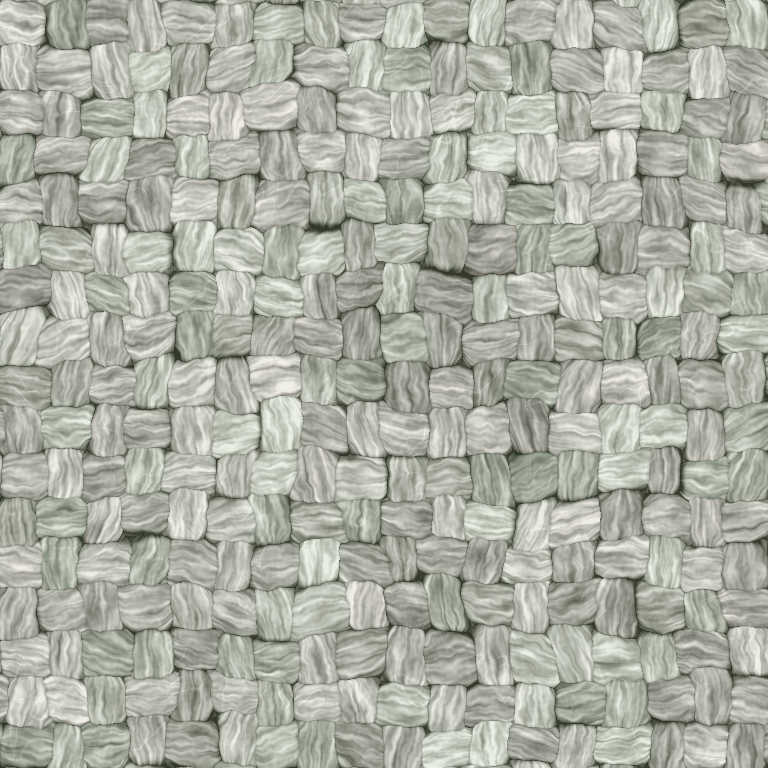
This texture is drawn by a WebGL 2 fragment shader. Its source:

```glsl
#version 300 es
precision highp float;
// Coarse pale grey-green plain weave with fuzzy, uneven fibre tufts.

#define WEAVE_COUNT vec2(18.0, 17.0) // tufts across and down
#define WANDER 0.22                  // drift of the yarns, in cells
#define PLACE_JITTER 0.13            // offset of each tuft, in cells
#define TUFT_TONE 0.24               // brightness change between tufts
#define FIBRE_CONTRAST 0.42
#define GROOVE_DEPTH 0.17
#define HOLE_DEPTH 0.62
#define HAIR_STRENGTH 0.10

uniform vec2 u_resolution;
out vec4 outColor;

const vec3 SHADOW = vec3(0.20, 0.22, 0.16);
const vec3 LINEN = vec3(0.86, 0.87, 0.83);

vec2 hash2(vec2 p) {
    vec3 a = fract(p.xyx * vec3(0.1031, 0.1030, 0.0973));
    a += dot(a, a.yzx + 33.33);
    return fract((a.xx + a.yz) * a.zy);
}

float gradientNoise(vec2 p) {
    vec2 cell = floor(p), f = fract(p);
    vec2 blend = f * f * f * (f * (f * 6.0 - 15.0) + 10.0);
    vec4 corner;
    for (int k = 0; k < 4; k++) {
        vec2 o = vec2(k & 1, k >> 1);
        float angle = 6.2832 * hash2(cell + o).x;
        corner[k] = dot(vec2(cos(angle), sin(angle)), f - o);
    }
    vec2 rows = mix(corner.xz, corner.yw, blend.x);
    return 1.4 * mix(rows.x, rows.y, blend.y);
}

// Position in a tuft: x along its yarn, y across it, both from its centre.
vec2 tuftFrame(vec2 p, vec2 id, bool across) {
    vec2 q = p - id - 0.5 - PLACE_JITTER * 2.0 * (hash2(id + 17.0) - 0.5);
    q = across ? q : q.yx;
    vec2 lean = hash2(id + 41.0) - 0.5;
    q.y += 0.28 * lean.x * q.x + 0.35 * lean.y * q.x * q.x;
    return q;
}

// Pillow profile: 1 at the crown, below 0 beyond the outline.
float tuftHeight(vec2 q, vec2 halfSize) {
    vec2 r = q / halfSize;
    r *= r;
    return 1.0 - dot(r, r);
}

// Twisted strands and fine fibres, pinched together at the tuft ends.
float fibreTone(vec2 q, vec2 id, bool across) {
    vec2 seed = hash2(id + 73.0);
    vec2 twist = hash2(id + 91.0) - 0.5;
    float v = q.y / (1.0 - 0.9 * min(q.x * q.x, 0.5));
    v += 0.65 * twist.x * q.x + 0.05 * gradientNoise(q * 4.0 + seed * 60.0);
    vec2 along = vec2(q.x, v);
    float fine = gradientNoise(along * vec2(1.8, 11.0) + seed * 90.0);
    float broad = gradientNoise(along * vec2(1.3, 5.0) + seed.yx * 70.0);
    float strands = across ? 1.0 + floor(seed.x * 3.0) : 2.0 + floor(seed.x * 1.4);
    float s = (v + 0.5) * strands;
    float groove = pow(abs(fract(s) - 0.5) * 2.0, 5.0);
    float strandTone = hash2(id * 3.0 + floor(s) + 7.0).y - 0.5;
    float tone = FIBRE_CONTRAST * (0.55 * fine + 0.6 * broad);
    return tone + 0.12 * strandTone - GROOVE_DEPTH * groove;
}

void main() {
    vec2 uv = gl_FragCoord.xy / u_resolution;
    vec2 p = uv * WEAVE_COUNT;
    p += WANDER * vec2(gradientNoise(p * 0.37 + 5.0), gradientNoise(p * 0.37 + 38.0));
    p += 0.05 * vec2(gradientNoise(p * 3.1), gradientNoise(p * 3.1 + 21.0));

    // Find the highest tuft here and the one just beneath it.
    float top = -9.0, beneath = -9.0;
    vec2 topFrame = vec2(0.0), topId = vec2(0.0);
    bool topAcross = false;
    for (int j = -1; j <= 1; j++) {
        for (int i = -1; i <= 1; i++) {
            vec2 id = floor(p) + vec2(i, j);
            bool across = mod(id.x + id.y, 2.0) < 0.5;
            vec2 q = tuftFrame(p, id, across);
            vec2 halfSize = across ? vec2(0.66, 0.50) : vec2(0.60, 0.50);
            halfSize *= 0.93 + 0.16 * hash2(id + 59.0);
            float h = tuftHeight(q, halfSize);
            if (h > top) {
                beneath = top;
                top = h;
                topFrame = q;
                topId = id;
                topAcross = across;
            } else {
                beneath = max(beneath, h);
            }
        }
    }

    // Tuft tone, fibre detail, then dark holes and soft creases.
    float tone = 0.79 + TUFT_TONE * (hash2(topId).x - 0.5);
    tone += 0.10 * gradientNoise(uv * 4.0 + 3.0);
    tone += fibreTone(topFrame, topId, topAcross);
    tone -= HOLE_DEPTH * (1.0 - smoothstep(-0.45, 0.5, top));
    tone -= 0.16 * (1.0 - smoothstep(0.0, 0.35, top - beneath));

    // Loose hairs lying over the cloth.
    float curl = abs(gradientNoise(p * 1.7 + 2.0 * gradientNoise(p * 0.8)));
    float hairPatch = smoothstep(0.05, 0.35, gradientNoise(p * 0.9 + 11.0));
    tone += HAIR_STRENGTH * hairPatch * (1.0 - smoothstep(0.02, 0.09, curl));
    tone += 0.07 * gradientNoise(p * 9.0);

    vec3 color = mix(SHADOW, LINEN, clamp(tone, 0.0, 1.1));
    color += vec3(0.012, -0.004, 0.008) * (hash2(topId + 29.0).x - 0.5) * 2.0;
    outColor = vec4(color, 1.0);
}
```
